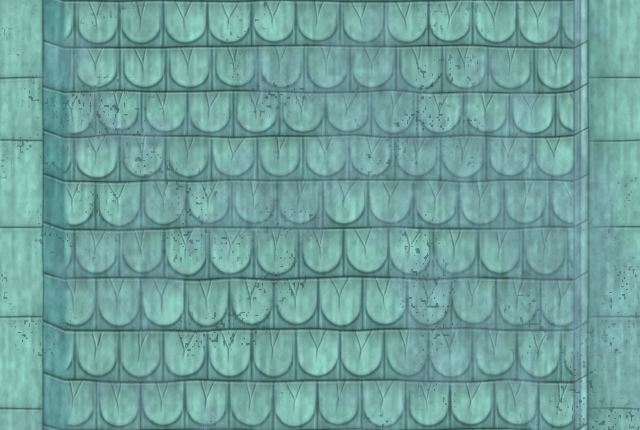
Write a WebGL 2 fragment shader that draws this texture.

```glsl
#version 300 es
precision highp float;
// Weathered copper roof: nine rows of round-ended tulip shingles between plain side slabs.
uniform vec2 u_resolution;
out vec4 outColor;

const vec3 LEAF = vec3(0.51, 0.735, 0.69);
const vec3 GAP = vec3(0.40, 0.60, 0.58);
const vec3 BLUE = vec3(0.46, 0.61, 0.65);
const vec3 DARK = vec3(0.20, 0.33, 0.33);
const vec3 PALE = vec3(0.60, 0.80, 0.77);

float hash(vec2 p) {
    return fract(sin(dot(p, vec2(127.1, 311.7))) * 43758.5453);
}

float noise(vec2 p) {
    vec2 i = floor(p), f = fract(p);
    f = f * f * (3.0 - 2.0 * f);
    return mix(mix(hash(i), hash(i + vec2(1, 0)), f.x),
               mix(hash(i + vec2(0, 1)), hash(i + vec2(1, 1)), f.x), f.y);
}

float fbm(vec2 p) {
    float sum = 0.0, amp = 0.5;
    for (int i = 0; i < 5; i++) {
        sum += amp * noise(p);
        p = p * 2.03 + 17.0;
        amp *= 0.5;
    }
    return sum;
}

// Soft line of half-width w around d = 0
float stroke(float d, float w) {
    float px = 1.0 / u_resolution.y;
    return 1.0 - smoothstep(w - px, w + px, abs(d));
}

float segment(vec2 p, vec2 a, vec2 b) {
    vec2 ab = b - a;
    return length(p - a - ab * clamp(dot(p - a, ab) / dot(ab, ab), 0.0, 1.0));
}

// Two arms meeting in a short stem
float tulip(vec2 q, float lean, float spread) {
    vec2 joint = vec2(lean * 0.3, 0.043);
    float arms = min(segment(q, vec2(lean - spread, 0.002), joint),
                     segment(q, vec2(lean + spread, 0.002), joint));
    return min(arms, segment(q, joint, vec2(-lean * 0.3, 0.074)));
}

vec3 shingles(vec2 p) {
    // Rows are a little tighter in the middle and fold up at both flanks
    float r = 9.0 * (p.y + 0.0125 * (1.0 - cos(6.2832 * p.y)));
    r += 2.9 * max(0.15 - p.x, 0.0) + 5.0 * max(p.x - 1.335, 0.0);
    r += 0.07 * (noise(vec2(p.x * 11.0, floor(r + 0.5) * 7.0)) - 0.5);
    float row = mod(floor(r), 9.0);
    float drop = fract(r) * 0.111;

    // Staggered columns
    float pitch = 0.1028 + 0.0042 * smoothstep(7.0, 2.0, row) * step(0.5, row);
    float start = (mod(row, 2.0) < 0.5 && row > 0.5) ? 0.2755 : 0.2255;
    float a = (p.x - start) / pitch;
    vec2 id = vec2(floor(a + 0.5), row);
    float joint = (a - id.x) * pitch;
    float rnd = hash(id + 3.0), rnd2 = hash(id + 41.0);
    vec2 q = vec2(joint + (rnd - 0.5) * 0.005, drop);
    q.x += 0.003 * (noise(p * 40.0) - 0.5);

    // Rounded leaf, raised above the gap
    float d = length(vec2(q.x, max(q.y - 0.055, 0.0))) - 0.0445 - 0.002 * rnd2;
    float low = smoothstep(0.01, 0.085, q.y);
    float inside = smoothstep(0.003, -0.003, d);
    vec3 c = mix(GAP, LEAF * (0.94 + 0.10 * rnd2), inside);
    c *= 1.0 - 0.13 * inside * smoothstep(0.05, 0.0, drop);
    c = mix(c, DARK, 0.62 * exp(-pow((d - 0.002) / 0.0035, 2.0)) * (0.3 + 0.7 * low));
    c = mix(c, PALE, 0.35 * exp(-pow((d + 0.009) / 0.004, 2.0)) * low);

    // Pressed tulip ridge and upright joints
    float lean = (rnd - 0.4) * 0.018, spread = 0.009 + 0.012 * rnd2;
    float fade = smoothstep(0.08, 0.045, drop);
    c = mix(c, DARK, 0.55 * fade * stroke(tulip(q + vec2(0.003, 0.0), lean, spread), 0.0018));
    c = mix(c, PALE, 0.60 * fade * stroke(tulip(q, lean, spread), 0.0015));
    float side = pitch * 0.5 - abs(joint);
    c = mix(c, DARK, 0.60 * stroke(side, 0.0016));
    c = mix(c, PALE, 0.40 * stroke(side - 0.0055 - 0.04 * max(drop - 0.075, 0.0), 0.0013));

    // Plain flank on the left
    float flank = smoothstep(0.172, 0.152, p.x + 0.01 * noise(p * 25.0));
    vec3 bare = vec3(0.35, 0.58, 0.57) + 0.10 * (noise(p * vec2(90.0, 9.0)) - 0.5);
    c = mix(c, bare, flank);

    // Row seams with a lit lip below
    float seam = (fract(r + 0.5) - 0.5) * 0.111;
    c *= 1.0 - 0.25 * exp(-abs(seam) / 0.006);
    c = mix(c, PALE, 0.45 * stroke(seam - 0.0055, 0.0016));
    c = mix(c, DARK * 0.85, (0.85 - 0.3 * flank) * stroke(seam, 0.0016));

    // Rolled edge on the right
    float roll = smoothstep(1.329, 1.337, p.x);
    vec3 metal = mix(BLUE, PALE, exp(-pow((p.x - 1.357) / 0.006, 2.0)));
    c = mix(c, mix(metal, DARK, 0.6 * stroke(seam, 0.002)), roll * 0.85);
    c = mix(c, DARK, 0.55 * (stroke(p.x - 1.335, 0.0012) + stroke(p.x - 1.349, 0.001)));
    return c;
}

vec3 slabs(vec2 p) {
    float seams[5] = float[5](0.18, 0.326, 0.528, 0.737, 0.95);
    vec3 c = LEAF * 1.02;
    float y = p.y + 0.004 * (noise(p * 14.0) - 0.5);
    for (int i = 0; i < 5; i++) {
        float d = y - seams[i];
        c *= 1.0 - 0.16 * exp(-abs(d) / 0.012);
        c = mix(c, PALE, 0.5 * stroke(d - 0.005, 0.0015));
        c = mix(c, DARK, 0.8 * stroke(d, 0.0014));
    }
    float shade = p.x > 0.7 ? exp(-(p.x - 1.368) / 0.035) : 0.6 * exp((p.x - 0.1) / 0.012);
    return mix(c, vec3(0.33, 0.52, 0.50), 0.75 * shade);
}

void main() {
    vec2 p = gl_FragCoord.xy / u_resolution.y;
    p.y = 1.0 - p.y;
    float edge = max(0.1 - p.x, p.x - 1.368) + 0.003 * (noise(p * 9.0) - 0.5);
    float outer = smoothstep(-0.001, 0.001, edge);
    vec3 c = mix(shingles(p), slabs(p), outer);
    c = mix(c, DARK, 0.65 * stroke(edge, 0.0018));

    // Blue bloom, rain streaks, grain and dark pits
    float bloom = smoothstep(0.46, 0.68, fbm(p * 6.0 + 4.0) + 0.07 * smoothstep(0.5, 1.3, p.x));
    c = mix(c, BLUE * (0.8 + 0.4 * fbm(p * 60.0)), 0.45 * bloom);
    c *= 0.91 + 0.17 * noise(p * vec2(130.0, 14.0));
    c *= 0.88 + 0.24 * fbm(p * vec2(90.0, 60.0));
    float pits = smoothstep(0.74, 0.88, noise(p * vec2(190.0, 150.0)));
    c = mix(c, DARK, 0.6 * pits * smoothstep(0.48, 0.72, fbm(p * 9.0 + 31.0)));
    outColor = vec4(c, 1.0);
}
```
